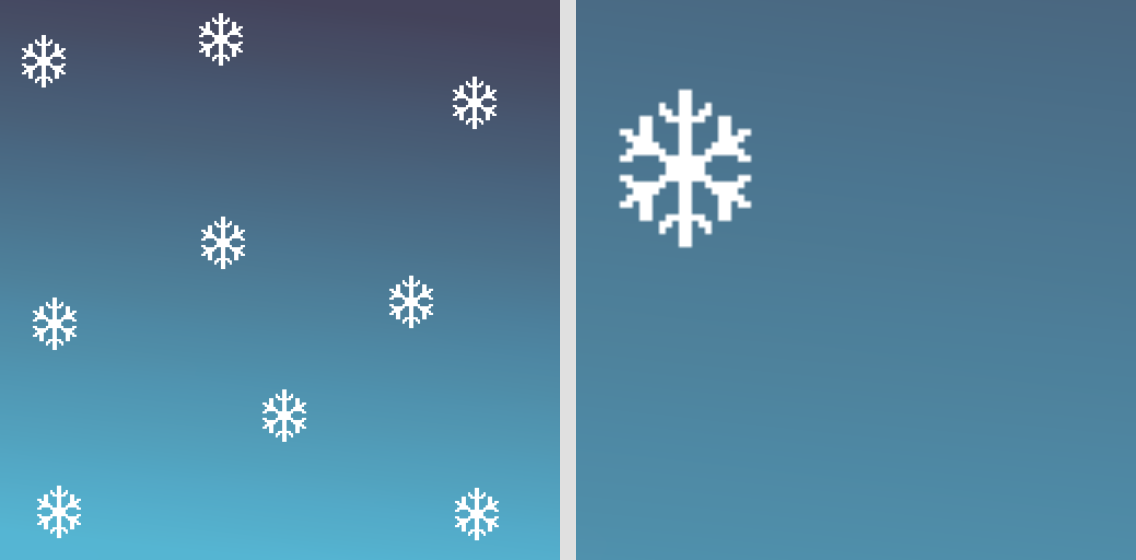
Left: the whole. Right: its middle third, enlarged.
A three.js fragment shader for this pattern:

```glsl
#define SKY_LOW vec3(0.333, 0.710, 0.826)
#define SKY_HIGH vec3(0.267, 0.262, 0.355)
#define FLAKE_COLOR vec3(1.0)
#define TILT 0.11
#define STREAK 0.010
#define GRID 256.0
#define CELLS 3.0
#define JITTER 0.62
#define ARM_LENGTH 11.0
#define ARM_HALF_WIDTH 0.85
#define TWIG_HALF_WIDTH 0.70
#define EDGE_SHARPNESS 2.0

varying vec2 vUv;

vec2 hash2(vec2 p) {
  vec3 q = fract(p.xyx * vec3(0.1031, 0.1030, 0.0973));
  q += dot(q, q.yzx + 33.33);
  return fract((q.xx + q.yz) * q.zy);
}

float cornerSlope(vec2 cell, vec2 offset) {
  return dot(hash2(cell) * 2.0 - 1.0, offset);
}

float gradientNoise(vec2 p) {
  vec2 i = floor(p);
  vec2 f = fract(p);
  vec2 u = f * f * f * (f * (f * 6.0 - 15.0) + 10.0);
  vec2 e = vec2(0.0, 1.0);
  float low = mix(cornerSlope(i, f), cornerSlope(i + e.yx, f - e.yx), u.x);
  float high = mix(cornerSlope(i + e, f - e), cornerSlope(i + e.yy, f - e.yy), u.x);
  return mix(low, high, u.y);
}

float segmentDistance(vec2 p, vec2 a, vec2 b) {
  vec2 ab = b - a;
  return length(p - a - ab * clamp(dot(p - a, ab) / dot(ab, ab), 0.0, 1.0));
}

// Six-armed flake, folded into half a sector; p is in grid blocks
float snowflake(vec2 p) {
  const float SECTOR = 1.0471976;
  float angle = atan(p.x, p.y);
  angle = abs(mod(angle + SECTOR * 0.5, SECTOR) - SECTOR * 0.5);
  vec2 q = length(p) * vec2(sin(angle), cos(angle));
  float arm = segmentDistance(q, vec2(0.0), vec2(0.0, ARM_LENGTH));
  vec2 fork = vec2(0.0, 0.60 * ARM_LENGTH);
  vec2 tip = fork + ARM_LENGTH * vec2(0.32, 0.22);
  float twig = segmentDistance(q, fork, tip);
  float d = min(arm - ARM_HALF_WIDTH, twig - TWIG_HALF_WIDTH);
  return 1.0 - step(0.0, d);
}

// One flake per cell, its centre snapped to the block grid
vec2 flakeCenter(vec2 uv) {
  vec2 cell = floor(uv * CELLS);
  vec2 shift = (hash2(cell + 7.0) - 0.5) * JITTER;
  return floor((cell + 0.5 + shift) / CELLS * GRID);
}

// Blends the four nearest blocks to soften the stepped edges
float blockyFlakes(vec2 uv) {
  vec2 p = uv * GRID - flakeCenter(uv) - 0.5;
  vec2 base = floor(p);
  vec2 w = clamp((fract(p) - 0.5) * EDGE_SHARPNESS + 0.5, 0.0, 1.0);
  float cover = 0.0;
  for (int j = 0; j < 2; j++) {
    for (int i = 0; i < 2; i++) {
      vec2 corner = vec2(float(i), float(j));
      vec2 weight = mix(1.0 - w, w, corner);
      cover += weight.x * weight.y * snowflake(base + corner + 0.5);
    }
  }
  return cover;
}

void main() {
  // Slightly tilted sky with faint long streaks
  float height = vUv.y + TILT * (vUv.x - 0.5);
  vec3 color = mix(SKY_LOW, SKY_HIGH, clamp(height, 0.0, 1.0));
  float streak = gradientNoise(vec2(vUv.x * 1.5, height * 14.0));
  color += STREAK * streak * vec3(-0.5, 0.4, 1.5);

  color = mix(color, FLAKE_COLOR, blockyFlakes(vUv));
  gl_FragColor = vec4(color, 1.0);
}
```
